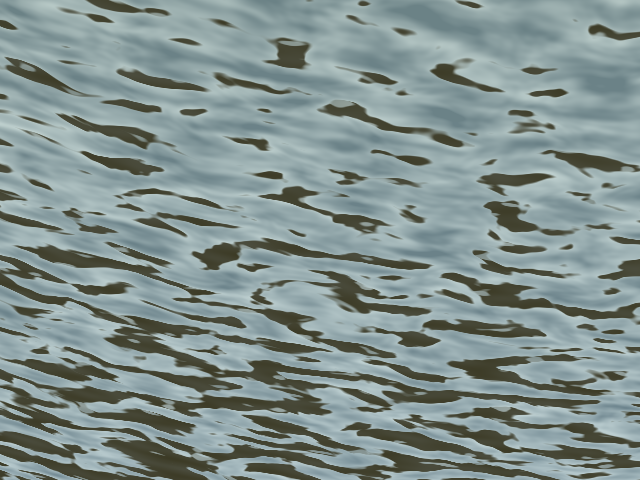
A Shadertoy shader for this texture:

```glsl
// Rippled water at a low angle: pale sky reflections broken by dark olive troughs.

vec2 hashGradient(vec2 cell) {
    vec3 h = fract(cell.xyx * vec3(0.1031, 0.1030, 0.0973));
    h += dot(h, h.yzx + 33.33);
    float angle = 6.2832 * fract((h.x + h.y) * h.z);
    return vec2(cos(angle), sin(angle));
}

float gradientNoise(vec2 p) {
    vec2 cell = floor(p), f = fract(p);
    vec2 w = f * f * f * (f * (f * 6.0 - 15.0) + 10.0);
    float a = dot(hashGradient(cell), f);
    float b = dot(hashGradient(cell + vec2(1, 0)), f - vec2(1, 0));
    float c = dot(hashGradient(cell + vec2(0, 1)), f - vec2(0, 1));
    float d = dot(hashGradient(cell + vec2(1, 1)), f - vec2(1, 1));
    return mix(mix(a, b, w.x), mix(c, d, w.x), w.y);
}

// Perspective: ripples tilt down to the right and pack closer near the bottom
vec2 waterPlane(vec2 p) {
    float tilted = p.y + 0.27 * p.x - 0.075 * p.x * p.x;
    float across = (p.x - 0.67) * mix(7.5, 5.5, p.y);
    return vec2(across, 56.0 * tilted - 14.0 * tilted * tilted);
}

// Long swells with finer ripples fraying their edges
float waveHeight(vec2 q) {
    q.y += 0.9 * gradientNoise(q * vec2(0.9, 0.25) + 17.0);
    q.x += 0.5 * gradientNoise(q * vec2(0.8, 0.6) + 41.0);
    float height = gradientNoise(q);
    height += 0.38 * gradientNoise(q * vec2(2.3, 1.6) + 7.3);
    return height + 0.18 * gradientNoise(q * vec2(5.5, 2.7) + 23.6);
}

void mainImage(out vec4 fragColor, in vec2 fragCoord) {
    vec2 p = fragCoord / iResolution.y;
    vec2 q = waterPlane(p);

    // Troughs widen toward the viewer and thin out in the distance
    float troughLevel = 0.01 - 0.39 * p.y - 0.06 * (p.x - 0.67);
    float aboveTrough = waveHeight(q) - troughLevel;

    // Sky reflection: bright along trough rims, greyer on the wave backs
    float sheen = 0.55 * gradientNoise(q * vec2(0.8, 0.6) + 61.0)
                + 0.40 * gradientNoise(q * vec2(1.5, 1.2) + 83.0)
                + 0.25 * gradientNoise(q * vec2(3.5, 2.2) + 31.0);
    float tone = 0.88 - 0.90 * max(aboveTrough, 0.0) + 0.8 * sheen - 0.06 * p.y;
    vec3 sky = mix(vec3(0.42, 0.51, 0.53), vec3(0.71, 0.78, 0.775), clamp(tone, 0.0, 1.1));
    sky += vec3(-0.005, 0.0, 0.025) * (0.8 - p.y);

    // Olive depth with a few thin glints of sky
    float murk = 0.5 + gradientNoise(q * vec2(1.5, 1.2) + 5.0);
    vec3 olive = mix(vec3(0.24, 0.235, 0.155), vec3(0.29, 0.295, 0.235), murk);
    float glint = smoothstep(0.28, 0.42, gradientNoise(q * vec2(2.4, 1.7) + 97.0));
    olive = mix(olive, sky, 0.7 * glint);

    vec3 color = mix(olive, sky, smoothstep(-0.06, 0.06, aboveTrough));
    fragColor = vec4(color, 1.0);
}
```
